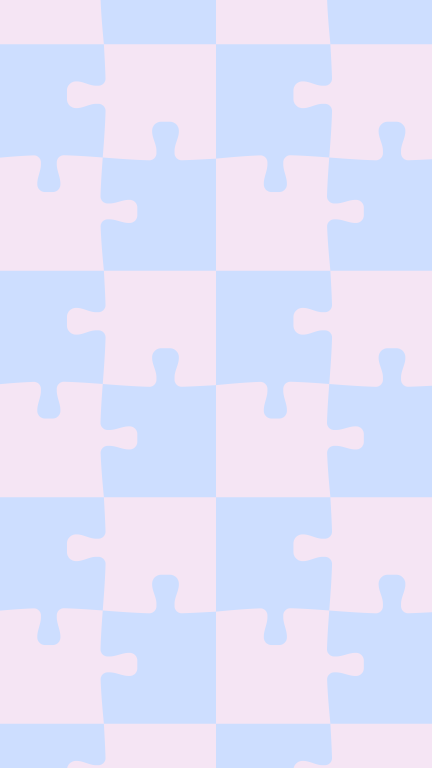
A Shadertoy shader for this pattern:

```glsl
// Signed distance to a horizontal seam through y = 0 with one tab on each half:
// a wide tab pointing up at x > 0, a narrow one pointing down at x < 0.
// Positive above the seam; also zero on the straight edges at y = -1 and y = 1.
float seamDistance(vec2 p) {
    float side = p.x < 0.0 ? -1.0 : 1.0;
    float wide = step(0.0, p.x);
    float along = abs(p.x);
    float height = p.y * side;

    // Gently sagging seam line
    float line = height + 0.024 * sin(3.14159 * along) + side * 0.01 * along * along;

    // Tab: a rounded box that narrows to a neck
    float bulge = smoothstep(0.06, 0.23, height);
    float halfWidth = mix(mix(0.070, 0.080, wide), mix(0.102, 0.118, wide), bulge);
    float radius = mix(0.068, 0.080, wide);
    vec2 corner = vec2(abs(along - mix(0.476, 0.554, wide)) - halfWidth,
                       height - mix(0.305, 0.316, wide)) + radius;
    float tab = length(max(corner, 0.0)) + min(max(corner.x, corner.y), 0.0) - radius;

    // Join tab and line with a round fillet
    float fillet = 0.065;
    float joined = max(fillet, min(line, tab))
                 - length(max(fillet - vec2(line, tab), 0.0));

    return clamp(side * joined, -1.0 - p.y, 1.0 - p.y);
}

void mainImage(out vec4 fragColor, in vec2 fragCoord) {
    // One unit per puzzle piece; the pattern repeats every two pieces
    float pieces = 3.8146;
    vec2 uv = (fragCoord - 0.5 * iResolution.xy) / iResolution.x * pieces;
    vec2 p = mod(uv + vec2(0.0, 1.0), 2.0) - 1.0;

    // The vertical seam is the horizontal one turned by a quarter
    vec2 seams = vec2(seamDistance(p), seamDistance(vec2(p.y, -p.x)));

    // Smooth checkerboard from the sides of both seams
    float pixel = pieces / iResolution.x;
    vec2 sides = clamp(2.0 * seams / pixel, -1.0, 1.0);
    vec3 pink = vec3(0.961, 0.898, 0.957);
    vec3 blue = vec3(0.804, 0.871, 1.0);
    fragColor = vec4(mix(pink, blue, 0.5 + 0.5 * sides.x * sides.y), 1.0);
}
```
